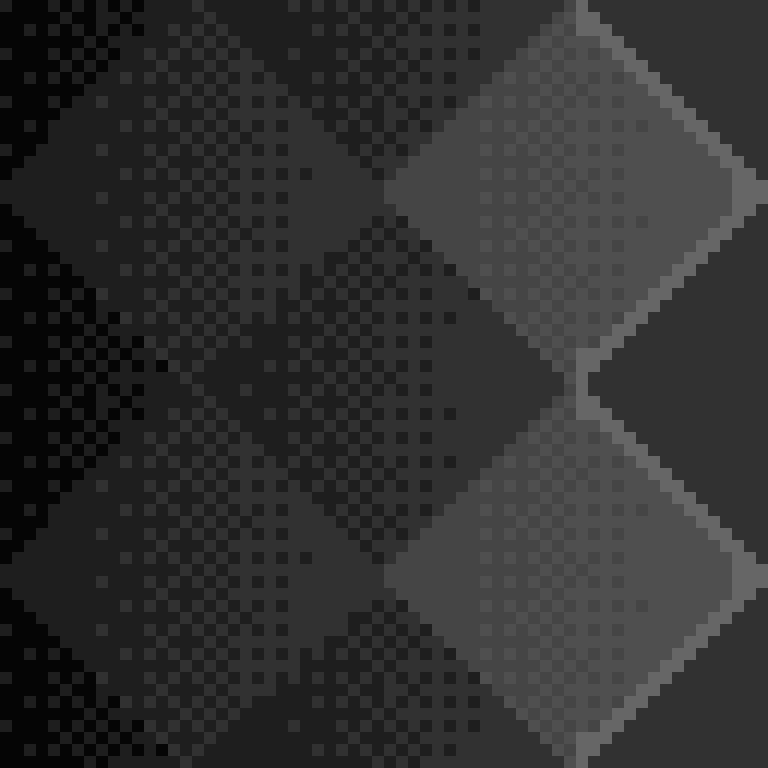
Reproduce this background procedurally as a Shadertoy shader.

```glsl
// Grey argyle in chunky cells: a dithered dark backdrop under a 2x2 set of diamonds,
// the right-hand pair lighter with a bright rim. Each tone ramp runs left to right
// and is split into two flat greys by an ordered (recursive 2x2) dither.

const float GRID = 64.0;          // cells across the canvas
const float TILE = 32.0;          // cells across one diamond
const int   SAMPLES = 2;          // antialiasing samples per axis

const vec3 BLACK      = vec3(0.020);
const vec3 DARK       = vec3(0.118);
const vec3 MID        = vec3(0.193);
const vec3 PANEL      = vec3(0.270);
const vec3 PANEL_LIT  = vec3(0.310);
const vec3 RIM        = vec3(0.400);

// Ramp start and length, in cells
const vec2 SHADOW_RAMP   = vec2(-1.0, 17.0);
const vec2 BACKDROP_RAMP = vec2(20.6, 20.0);
const vec2 LEFT_RAMP     = vec2(7.0, 20.0);
const vec2 RIGHT_RAMP    = vec2(37.0, 17.5);
const float BACKDROP_BOW = 1.6;   // sideways bend of the backdrop ramp
const float RIM_WIDTH    = 1.6;

// Ordered dither threshold in 0..1, from three nested 2x2 patterns
float ditherThreshold(ivec2 cell) {
    float threshold = 0.0;
    float weight = 0.25;
    for (int level = 0; level < 3; level++) {
        ivec2 bit = cell & 1;
        threshold += weight * float(bit.x + 2 * (bit.x ^ bit.y));
        cell >>= 1;
        weight *= 0.25;
    }
    return threshold;
}

vec3 ditherRamp(vec3 from, vec3 to, float x, vec2 ramp, float threshold) {
    return (x - ramp.x) / ramp.y > threshold ? to : from;
}

vec3 backdrop(vec2 cell, float threshold) {
    float bow = BACKDROP_BOW * cos(6.2831853 * (cell.y + 0.5) / GRID);
    vec3 shadow = ditherRamp(BLACK, DARK, cell.x, SHADOW_RAMP, threshold);
    return ditherRamp(shadow, MID, cell.x - bow, BACKDROP_RAMP, threshold);
}

vec3 argyle(vec2 uv) {
    // Cell coordinates, counted from the top left
    vec2 cell = floor(vec2(uv.x, 1.0 - uv.y) * GRID);
    float threshold = ditherThreshold(ivec2(cell));

    // Diamond distance inside the repeated tile
    vec2 offset = mod(cell + 0.5, TILE) - 0.5 * TILE;
    vec2 reach = abs(offset);
    float inset = 0.5 * TILE + 0.1 - reach.x - reach.y;
    if (inset < 0.0) return backdrop(cell, threshold);

    if (cell.x < TILE) return ditherRamp(DARK, MID, cell.x, LEFT_RAMP, threshold);

    // Rim on the right-facing sides, one cell thicker at the corners
    float corner = min(reach.x, reach.y) < 1.0 ? 1.0 : 0.0;
    if (offset.x > 0.0 && inset < RIM_WIDTH + corner) return RIM;
    return ditherRamp(PANEL, PANEL_LIT, cell.x, RIGHT_RAMP, threshold);
}

void mainImage(out vec4 fragColor, in vec2 fragCoord) {
    // Average a few samples so cell edges stay smooth at any size
    vec3 color = vec3(0.0);
    for (int j = 0; j < SAMPLES; j++) {
        for (int i = 0; i < SAMPLES; i++) {
            vec2 jitter = (vec2(i, j) + 0.5) / float(SAMPLES) - 0.5;
            color += argyle((fragCoord + jitter) / iResolution.xy);
        }
    }
    fragColor = vec4(color / float(SAMPLES * SAMPLES), 1.0);
}
```
